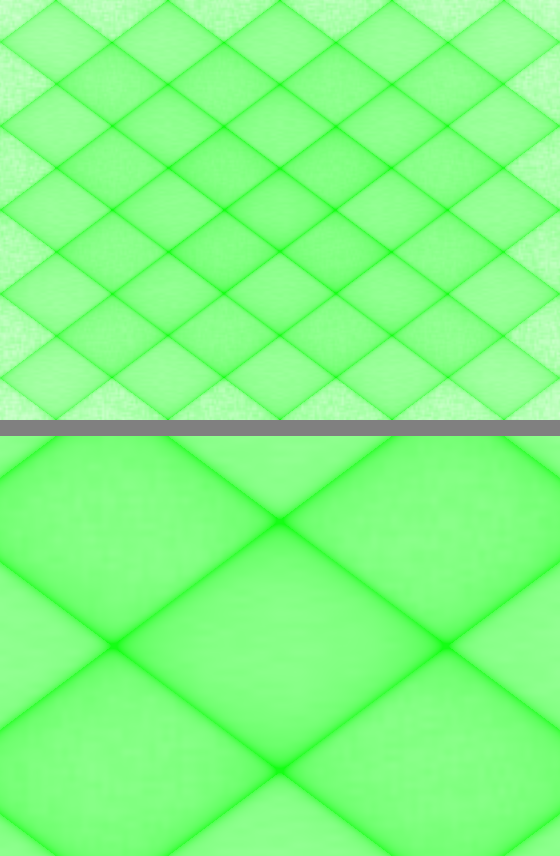
Top: the whole. Bottom: its middle third, enlarged.
Give the GLSL for this pattern, as a WebGL 2 fragment shader.

```glsl
#version 300 es
precision highp float;
// Draws a lattice of woven green diamonds, five across and five down.
// Two diagonal families of lines carry a glow facing the centre, while the
// diamonds pale toward the rim and hold a fine grain of threads.

uniform vec2 u_resolution;
out vec4 fragColor;

float hash(vec2 p) {
    return fract(sin(dot(p, vec2(127.1, 311.7))) * 43758.5453);
}

float noise(vec2 p) {
    vec2 i = floor(p), f = fract(p);
    f = f * f * (3.0 - 2.0 * f);
    return mix(mix(hash(i), hash(i + vec2(1.0, 0.0)), f.x),
               mix(hash(i + vec2(0.0, 1.0)), hash(i + 1.0), f.x), f.y);
}

// Narrow core of a line, and the wide shade beside it
float core(float d) { return 0.23 * exp(-d / 0.05); }
float shade(float d) { return 0.13 * exp(-d / 0.35); }

// Ink of one family: lines at odd values, shaded on the side facing zero
float lineInk(float s) {
    float outerLine = 2.0 * floor((abs(s) + 1.0) / 2.0) + 1.0;
    float a = outerLine - abs(s);
    float b = abs(s) - outerLine + 2.0;
    float ink = max(core(a), core(b)) + shade(a);
    return ink + shade(b) * (outerLine < 2.0 ? 1.0 : 0.25);
}

void main() {
    vec2 uv = gl_FragCoord.xy / u_resolution;
    vec2 grid = (uv - 0.5) * 10.0;
    vec2 diagonal = vec2(grid.x + grid.y, grid.x - grid.y);

    // Centre of the diamond, in half-diamond steps from the middle
    vec2 cell = 2.0 * floor(diagonal / 2.0 + 0.5);
    vec2 centre = vec2(cell.x + cell.y, cell.x - cell.y) * 0.5;
    float woven = mod(abs(centre.x), 2.0);
    float rim = step(4.5, max(abs(centre.x), abs(centre.y)));

    // Flat tone of each diamond, paler away from the middle
    float tone = 0.565 - 0.025 * woven + 0.0028 * dot(grid, grid) + 0.09 * rim;

    // Lines, weaker near the corners
    float strength = 1.0 - 0.006 * dot(grid, grid);
    tone -= strength * (lineInk(diagonal.x) + lineInk(diagonal.y));

    // Threads: flat ripples everywhere, crossed by upright ones in woven cells
    float ripple = noise(uv * vec2(90.0, 190.0)) - 0.5;
    float upright = noise(uv * vec2(250.0, 70.0) + 37.0) - 0.5;
    float grain = ripple + upright * woven;
    tone += grain * (0.035 + 0.05 * rim) * smoothstep(0.25, 0.6, tone);

    tone = clamp(tone, 0.08, 1.0);
    fragColor = vec4(tone, 1.0, tone, 1.0);
}
```
